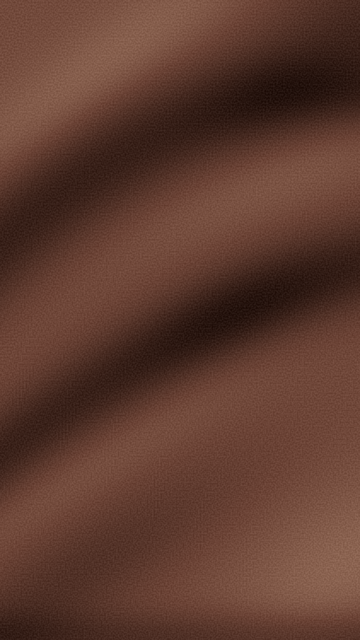
Reproduce this background procedurally as a Shadertoy shader.

```glsl
const vec3 SHADOW = vec3(0.13, 0.065, 0.045);
const vec3 BROWN  = vec3(0.42, 0.262, 0.21);
const vec3 SHEEN  = vec3(0.56, 0.405, 0.33);

// Soft ellipse whose long axis follows the given slope
float glow(vec2 p, vec2 centre, vec2 radius, float slope) {
    vec2 d = p - centre;
    d.y -= slope * d.x;
    d /= radius;
    return exp(-dot(d, d));
}

// Soft crease with separate falloff above and below its centre line
float crease(float height, float above, float below) {
    float d = height / (height > 0.0 ? above : below);
    return exp(-d * d);
}

vec2 gradientAt(vec2 cell) {
    float h = fract(sin(dot(cell, vec2(127.1, 311.7))) * 43758.55);
    return vec2(cos(6.2832 * h), sin(6.2832 * h));
}

float gradientNoise(vec2 p) {
    vec2 i = floor(p), f = fract(p);
    vec2 u = f * f * (3.0 - 2.0 * f);
    vec2 e = vec2(1.0, 0.0);
    float low  = mix(dot(gradientAt(i), f),
                     dot(gradientAt(i + e.xy), f - e.xy), u.x);
    float high = mix(dot(gradientAt(i + e.yx), f - e.yx),
                     dot(gradientAt(i + e.xx), f - e.xx), u.x);
    return mix(low, high, u.y);
}

// Brightness of the folded cloth
float clothTone(vec2 p) {
    float tone = 0.445;

    // Broad highlights and hollows
    tone += 0.095 * glow(p, vec2(0.28, 0.89), vec2(0.50, 0.085), 0.40);
    tone += 0.050 * glow(p, vec2(0.88, 0.745), vec2(0.50, 0.060), 0.22);
    tone += 0.035 * glow(p, vec2(0.30, 0.29), vec2(0.55, 0.060), 0.36);
    tone += 0.100 * glow(p, vec2(0.97, 0.12), vec2(0.33, 0.120), 0.25);
    tone -= 0.130 * glow(p, vec2(0.18, 0.09), vec2(0.50, 0.090), 0.33);
    tone -= 0.190 * glow(p, vec2(1.08, 0.95), vec2(0.30, 0.130), 0.0);
    tone -= 0.150 * crease(p.y, 0.045, 0.045);

    // Upper crease, narrowing to the right
    float upper = p.y - (0.622 + 0.47 * p.x - 0.22 * p.x * p.x);
    float upperDark = 0.215 - 0.085 * glow(p, vec2(0.80, 0.86), vec2(0.22, 0.2), 0.0);
    float upperMask = crease(upper, mix(0.095, 0.075, p.x), mix(0.105, 0.060, p.x));
    tone = mix(tone, upperDark, upperMask);

    // Lower crease
    float lower = p.y - (0.29 + 0.42 * p.x - 0.125 * p.x * p.x);
    float lowerDark = 0.225 - 0.085 * glow(p, vec2(0.66, 0.52), vec2(0.28, 0.2), 0.0);
    float lowerMask = crease(lower, 0.078, 0.072);
    return mix(tone, lowerDark, lowerMask);
}

vec3 clothColor(float tone) {
    vec3 color = mix(SHADOW, BROWN, clamp((tone - 0.13) / 0.29, 0.0, 1.0));
    return mix(color, SHEEN, clamp((tone - 0.42) / 0.14, 0.0, 1.0));
}

void mainImage(out vec4 fragColor, in vec2 fragCoord) {
    vec2 uv = fragCoord / iResolution.xy;
    vec3 color = clothColor(clothTone(uv));

    // Fine film grain
    float grain = gradientNoise(uv * vec2(211.0, 375.0));
    color += 0.07 * grain;
    fragColor = vec4(clamp(color, 0.0, 1.0), 1.0);
}
```
